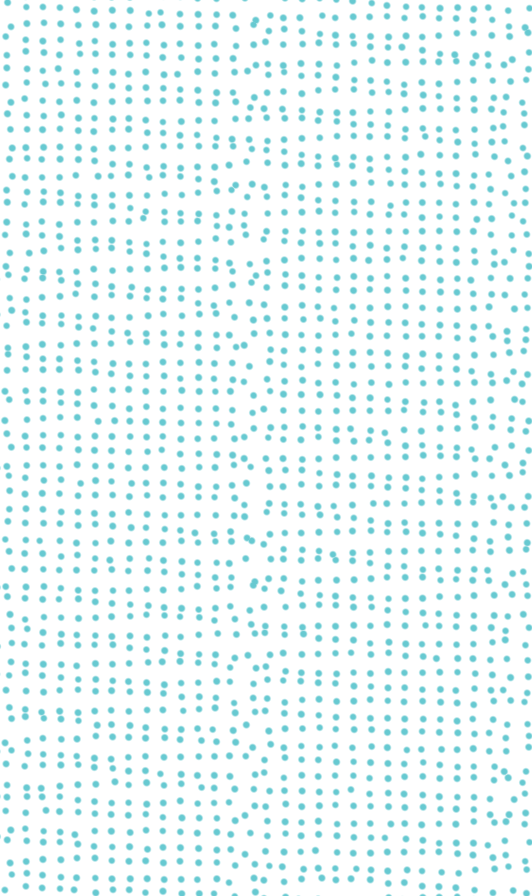
This pattern is drawn by a WebGL 1 fragment shader. Its source:

```glsl
precision highp float;
// Small turquoise dots on white, set in loose columns and rows.
// Each grid cell holds one dot; layered sines bend the rows, hashes jitter
// the dots, and repeating vertical seams break the order of the grid.

uniform vec2 u_resolution;

const vec3 PAPER = vec3(1.0);
const vec3 TURQUOISE = vec3(0.405, 0.79, 0.82);
const vec2 PITCH = vec2(0.01924, 0.01695);  // cell size, canvas height = 1
const float DOT_RADIUS = 0.0036;
const float EDGE = 0.0014;                  // half width of the soft rim
const float ROW_TILT = 0.028;
const float SEAM_PERIOD = 15.0;             // columns between seams

vec2 hash2(vec2 cell) {
  vec3 q = fract(cell.xyx * vec3(0.1031, 0.1030, 0.0973));
  q += dot(q, q.yzx + 33.33);
  return fract((q.xx + q.yz) * q.zy);
}

// 1 on a seam column, fading over its neighbours
float seamStrength(float column, float period) {
  float d = mod(column + 1.0 + 0.5 * period, period) - 0.5 * period;
  return exp(-0.7 * d * d);
}

// Uneven row spacing that drifts slowly from column to column
float rowWave(vec2 cell) {
  return 0.15 * sin(cell.y * 2.4 + cell.x * 0.31)
       + 0.10 * sin(cell.y * 4.1 - cell.x * 0.47 + 1.3);
}

// Dot centre within its cell, in cell units
vec2 dotCentre(vec2 cell) {
  vec2 jitter = hash2(cell) - 0.5;
  float stray = step(0.9, hash2(cell + 57.0).x);
  float disorder = max(seamStrength(cell.x, SEAM_PERIOD), 0.45 * stray);
  vec2 spread = mix(vec2(0.13, 0.18), vec2(0.75, 0.6), disorder);
  return vec2(0.5, 0.5 + rowWave(cell)) + jitter * spread;
}

float dotCoverage(vec2 offset, float radius, float edge) {
  return 1.0 - smoothstep(radius - edge, radius + edge, length(offset));
}

// Strongest dot among the cell at p and its neighbours
float scatteredDots(vec2 p, vec2 pitch) {
  vec2 home = floor(p / pitch);
  float ink = 0.0;
  for (int j = -1; j <= 1; j++) {
    for (int i = -1; i <= 1; i++) {
      vec2 cell = home + vec2(float(i), float(j));
      vec2 centre = (cell + dotCentre(cell)) * pitch;
      float radius = DOT_RADIUS * mix(0.94, 1.06, hash2(cell + 91.0).y);
      ink = max(ink, dotCoverage(p - centre, radius, EDGE));
    }
  }
  return ink;
}

void main() {
  vec2 p = gl_FragCoord.xy / u_resolution.y;

  // Tilt the rows while keeping the dots round
  float tilt = ROW_TILT;
  p = vec2(p.x, p.y + tilt * p.x);

  float ink = scatteredDots(p, PITCH);
  gl_FragColor = vec4(mix(PAPER, TURQUOISE, ink), 1.0);
}
```
